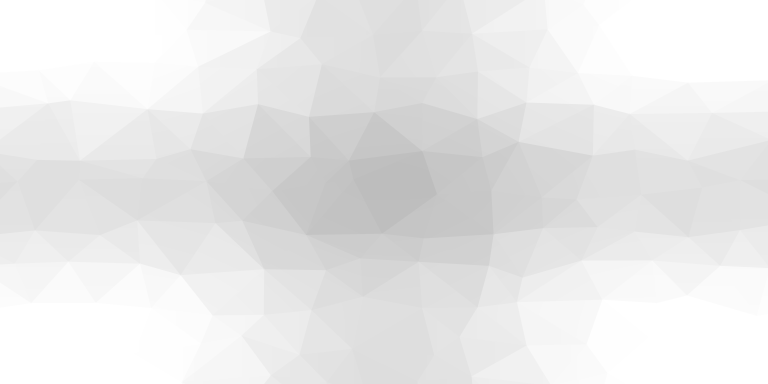
A WebGL 2 fragment shader for this background:

```glsl
#version 300 es
precision highp float;

uniform vec2 u_resolution;
out vec4 fragColor;

const vec2 ORIGIN = vec2(0.078, 0.508);
const vec2 CELL = vec2(0.1458, 0.1013);

vec2 hash2(vec2 p) {
    vec3 q = fract(p.xyx * vec3(0.1031, 0.1030, 0.0973));
    q += dot(q, q.yzx + 33.33);
    return fract((q.xx + q.yz) * q.zy);
}

// Mesh vertex: a grid corner moved by a random offset
vec2 vertex(vec2 id) {
    vec2 jitter = (hash2(id + 57.0) - 0.5) * vec2(0.66, 0.56);
    return ORIGIN + CELL * (id + jitter);
}

// Signed distance to a line, positive on its left side
float leftOf(vec2 p, vec2 a, vec2 b) {
    vec2 e = b - a, v = p - a;
    return (e.x * v.y - e.y * v.x) / max(length(e), 1e-5);
}

// Soft gray cross: one horizontal and one vertical band
float crossShade(vec2 p) {
    vec2 d = abs(p - vec2(1.016, 0.508)) / vec2(0.65, 0.34);
    vec2 band = 1.0 - smoothstep(0.0, 1.0, d);
    return 1.0 - 0.128 * (band.x + band.y);
}

// Adds one flat facet as (gray * coverage, coverage)
vec2 facet(vec2 p, vec2 a, vec2 b, vec2 c, float pixel) {
    float inside = min(leftOf(p, a, b), min(leftOf(p, b, c), leftOf(p, c, a)));
    float coverage = clamp(inside / pixel + 0.5, 0.0, 1.0);
    vec2 center = (a + b + c) / 3.0;
    float gray = crossShade(mix(center, p, 0.12));
    float tint = (hash2(floor(center * 900.0)).x - 0.5) * 0.018;
    gray += tint * smoothstep(0.0, 0.04, 1.0 - gray);
    return vec2(gray, 1.0) * coverage;
}

void main() {
    vec2 p = gl_FragCoord.xy / u_resolution.y;
    float pixel = 1.0 / u_resolution.y;
    vec2 base = floor((p - ORIGIN) / CELL);
    vec2 sum = vec2(0.0);

    // Split each nearby quad along its shorter diagonal
    for (int j = -1; j <= 1; j++) {
        for (int i = -1; i <= 1; i++) {
            vec2 id = base + vec2(i, j);
            vec2 a = vertex(id);
            vec2 b = vertex(id + vec2(1.0, 0.0));
            vec2 c = vertex(id + vec2(1.0, 1.0));
            vec2 d = vertex(id + vec2(0.0, 1.0));
            if (distance(a, c) < distance(b, d)) {
                sum += facet(p, a, b, c, pixel) + facet(p, a, c, d, pixel);
            } else {
                sum += facet(p, a, b, d, pixel) + facet(p, b, c, d, pixel);
            }
        }
    }

    float gray = sum.y > 0.01 ? sum.x / sum.y : crossShade(p);
    fragColor = vec4(vec3(gray), 1.0);
}
```
